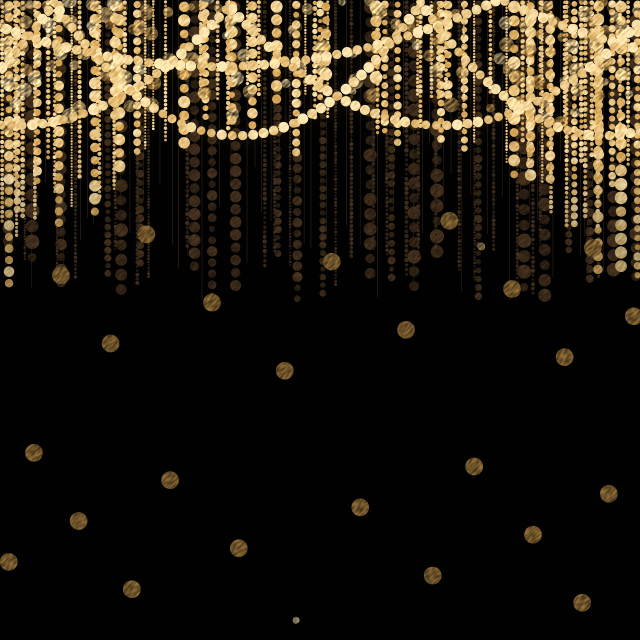
Reproduce this background procedurally as a WebGL 1 fragment shader.

```glsl
precision highp float;
uniform vec2 u_resolution;

const vec3 BACKDROP = vec3(0.004, 0.004, 0.005);
const vec3 BROWN = vec3(0.21, 0.15, 0.09);
const vec3 BRONZE = vec3(0.45, 0.34, 0.17);
const vec3 GOLD = vec3(0.82, 0.62, 0.30);
const vec3 PALE = vec3(1.0, 0.92, 0.72);
const float SHORT_REACH = 0.205;   // depth of bright strands mid-canvas
const float LONG_REACH = 0.405;    // depth of bright strands at the sides
const float DIM_REACH = 0.43;
const float GARLAND_BEAD = 0.0078;
const float GARLAND_STEP = 0.0164;
const float CONFETTI_RADIUS = 0.0138;
const float CONFETTI_COUNT = 24.0;

float hash(vec2 p) {
  p = fract(p * vec2(0.1031, 0.1137) + 0.071);
  p += dot(p, p.yx + 33.33);
  return fract((p.x + p.y) * p.x * 7.31);
}

vec2 gradient(vec2 cell) {
  float a = 6.2832 * hash(cell);
  return vec2(cos(a), sin(a));
}

float gradientNoise(vec2 p) {
  vec2 i = floor(p), f = fract(p);
  vec2 w = f * f * f * (f * (f * 6.0 - 15.0) + 10.0);
  vec2 e = vec2(1.0, 0.0);
  float low = mix(dot(gradient(i), f), dot(gradient(i + e), f - e), w.x);
  float high = mix(dot(gradient(i + e.yx), f - e.yx), dot(gradient(i + 1.0), f - 1.0), w.x);
  return mix(low, high, w.y);
}

float cover(float distance) {
  return clamp(0.5 - distance * u_resolution.y, 0.0, 1.0);
}

float sideWeight(float x) {
  return smoothstep(0.2, 0.48, abs(x - 0.5));
}

// Hanging beads: x is coverage, y is a random shade. p.y grows downwards.
vec2 strands(vec2 p, float pitch, vec2 radii, vec2 reach, float presence, float seed) {
  float column = floor(p.x / pitch);
  vec2 key = vec2(column, seed);
  float size = mix(radii.x, radii.y, hash(key + 3.7));
  float slack = max(0.5 * pitch - size, 0.0);
  float x = (column + 0.5) * pitch + slack * (2.0 * hash(key + 11.3) - 1.0);
  float spacing = size * 2.15;
  float bead = floor(p.y / spacing);
  float y = (bead + 0.5) * spacing;
  float shade = hash(vec2(bead + 5.0, column + seed * 7.0));
  float radius = size * mix(0.5, 1.0, sqrt(shade));
  float end = mix(reach.x, reach.y, sideWeight(x)) + 0.09 * (hash(key + 23.1) - 0.5);
  float shown = step(hash(key + 31.9), presence) * step(y, end);
  return vec2(shown * cover(length(p - vec2(x, y)) - radius), shade);
}

// Arc length of y = -k u^2 from its lowest point.
float arcLength(float u, float k) {
  float slope = 2.0 * k * u;
  float root = sqrt(1.0 + slope * slope);
  return 0.5 * u * root + sign(u) * log(abs(slope) + root) / (4.0 * k);
}

// Repeated parabolic swag: x is coverage, y is shade, z is distance.
vec3 garland(vec2 p, float centre, float bottom, float period, float k) {
  float u = mod(p.x - centre + 0.5 * period, period) - 0.5 * period;
  float foot = u, slope = 0.0;
  for (int i = 0; i < 3; i++) {
    slope = -2.0 * k * foot;
    vec2 gap = vec2(u - foot, p.y - bottom + k * foot * foot);
    foot += dot(gap, vec2(1.0, slope)) / (1.0 + slope * slope);
  }
  float away = length(vec2(u - foot, p.y - bottom + k * foot * foot));
  float s = arcLength(foot, k) / GARLAND_STEP;
  float shade = hash(vec2(floor(s), period * 97.0));
  float along = (fract(s) - 0.5) * GARLAND_STEP;
  float radius = GARLAND_BEAD * mix(0.85, 1.08, shade);
  return vec3(cover(length(vec2(along, away)) - radius), shade, away);
}

void main() {
  vec2 p = gl_FragCoord.xy / u_resolution.y;
  p.y = 1.0 - p.y;
  float foil = gradientNoise(vec2(p.x + p.y, (p.x - p.y) * 0.35) * 190.0);
  float side = sideWeight(p.x);
  vec3 color = BACKDROP;

  // Hair-thin threads
  float thread = floor(p.x / 0.013);
  float threadX = (thread + 0.2 + 0.6 * hash(vec2(thread, 41.0))) * 0.013;
  float threadEnd = mix(0.2, 0.47, hash(vec2(thread, 43.0)));
  color += BROWN * 0.8 * cover(abs(p.x - threadX) - 0.0005) * step(p.y, threadEnd);

  // Dim strands behind
  for (int i = 0; i < 2; i++) {
    float n = float(i);
    vec2 radii = mix(vec2(0.005, 0.0115), vec2(0.002, 0.0035), n);
    vec2 dim = strands(p, mix(0.035, 0.028, n), radii, vec2(DIM_REACH), 0.85 - 0.2 * n, 51.0 + n);
    color = mix(color, BROWN * (0.7 + 0.5 * dim.y + 0.5 * foil), dim.x);
  }

  // Bright strands, coarse then fine
  for (int i = 0; i < 4; i++) {
    float n = float(i);
    float fine = mod(n, 2.0);
    vec2 radii = mix(vec2(0.0055, 0.0105), vec2(0.002, 0.0042), fine);
    vec2 reach = vec2(SHORT_REACH - 0.025 * n, LONG_REACH - 0.035 * n);
    float presence = n < 1.5 ? 0.8 : 0.3 + 0.5 * side;
    vec2 bead = strands(p, mix(0.034, 0.021, fine) + 0.002 * n, radii, reach, presence, 61.0 + n * 5.0);
    vec3 tint = mix(GOLD, PALE, clamp(bead.y * 0.75 + foil * 0.7, 0.0, 1.0));
    color = mix(color, tint * mix(1.0, 0.75, smoothstep(0.2, 0.4, p.y)), bead.x);
  }

  // Translucent sparkles crowding the top corners
  for (int i = 0; i < 2; i++) {
    float n = float(i);
    vec2 grid = p / 0.036 + 0.5 * n;
    vec2 cell = floor(grid);
    vec2 key = cell + 71.0 + 19.0 * n;
    vec2 jitter = vec2(hash(key), hash(key + 7.3)) - 0.5;
    float radius = mix(0.15, 0.34, hash(key + 13.7));
    float d = length(fract(grid) - 0.5 - jitter * (1.0 - 2.0 * radius)) - radius;
    float chance = (0.28 + 0.5 * side) * (1.0 - smoothstep(0.1, 0.23, cell.y * 0.036));
    float shown = step(hash(key + 29.1), chance);
    vec3 tint = mix(GOLD, PALE, hash(key + 37.0)) * (0.9 + foil);
    color = mix(color, tint, 0.55 * shown * cover(d * 0.036));
  }

  // Three beaded swags: centre, lowest depth, period and curvature
  for (int i = 0; i < 3; i++) {
    vec4 swag = vec4(0.339, 0.104, 0.885, 0.54);
    if (i == 1) swag = vec4(0.371, 0.212, 0.573, 2.53);
    if (i == 2) swag = vec4(0.026, 0.196, 0.664, 1.69);
    vec3 bead = garland(p, swag.x, swag.y, swag.z, swag.w);
    color += GOLD * 0.06 * exp(-bead.z * 90.0);
    vec3 tint = mix(GOLD, PALE, clamp(0.3 + 0.7 * bead.y + foil * 0.6, 0.0, 1.0));
    color = mix(color, tint, bead.x);
  }

  // Loose confetti in two drifting bands
  for (float i = 0.0; i < CONFETTI_COUNT; i++) {
    float x = fract(0.66 + i * 0.618);
    x -= 0.05 * sin(6.2832 * x);
    float y = 0.345 + 0.0213 * i + 0.107 * step(11.5, i);
    float d = length(p - vec2(x, y)) - CONFETTI_RADIUS;
    color = mix(color, BRONZE * (1.0 + 0.7 * foil), 0.95 * cover(d));
  }

  gl_FragColor = vec4(color, 1.0);
}
```
